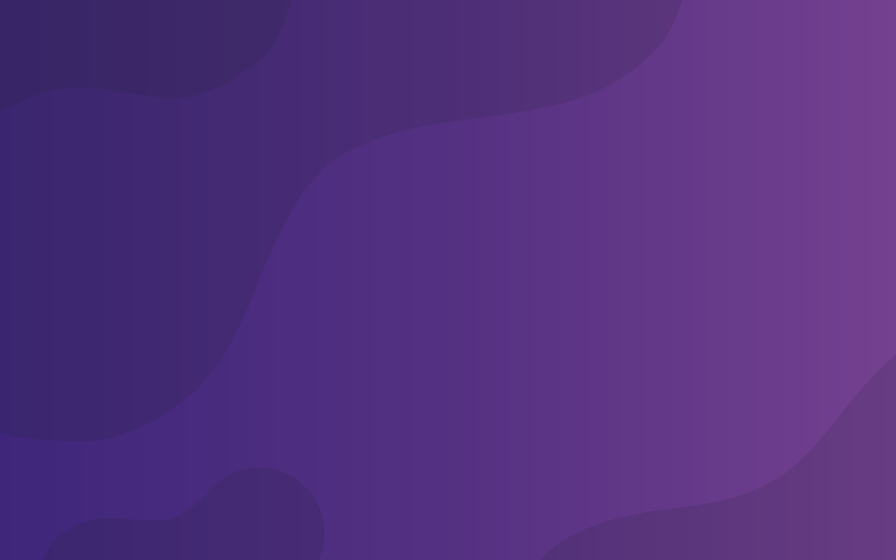
Write a WebGL 2 fragment shader that draws this background.

```glsl
#version 300 es
precision highp float;
// Violet horizontal gradient with translucent dark wavy layers in the corners.

uniform vec2 u_resolution;
out vec4 fragColor;

// Layout grid: the canvas spans 160 by 100 units.
const vec2 GRID = vec2(160.0, 100.0);

// Gradient stops from left to right, and the tint of the layers.
const vec3 INDIGO = vec3(0.245, 0.150, 0.480);
const vec3 VIOLET = vec3(0.330, 0.190, 0.510);
const vec3 ORCHID = vec3(0.455, 0.253, 0.563);
const vec3 SHADE = vec3(0.130, 0.130, 0.200);
const float SHADE_ALPHA = 0.15;

// Round end of the lower left layer.
const vec2 LOBE_CENTER = vec2(46.25, 4.8);
const float LOBE_RADIUS = 11.7;

// Wave knots: x, height, slope.
const int KNOTS = 8;
const vec3 SWEEP[KNOTS] = vec3[](
    vec3(0.0, 22.7, -0.25), vec3(14.6, 21.2, 0.0),
    vec3(31.2, 27.3, 0.7), vec3(45.4, 47.9, 2.6),
    vec3(60.4, 71.9, 0.6), vec3(91.7, 79.8, 0.17),
    vec3(114.6, 88.8, 0.85), vec3(121.9, 100.0, 3.0));
const vec3 CORNER[KNOTS] = vec3[](
    vec3(0.0, 80.0, 0.55), vec3(13.75, 84.4, 0.0),
    vec3(30.8, 82.5, 0.0), vec3(43.75, 87.3, 0.75),
    vec3(52.1, 100.0, 3.5), vec3(60.0, 130.0, 4.0),
    vec3(70.0, 170.0, 4.0), vec3(80.0, 210.0, 4.0));
const vec3 MOUND[KNOTS] = vec3[](
    vec3(7.7, 0.0, 2.5), vec3(12.5, 5.6, 0.6),
    vec3(19.8, 7.5, 0.0), vec3(29.2, 7.1, 0.1),
    vec3(38.5, 13.3, 1.0), vec3(46.25, 16.5, 0.0),
    vec3(50.0, 0.0, -10.0), vec3(52.0, -20.0, -10.0));
const vec3 SLOPE[KNOTS] = vec3[](
    vec3(96.5, 0.0, 1.1), vec3(105.2, 5.8, 0.4),
    vec3(122.9, 9.6, 0.13), vec3(138.5, 14.4, 0.6),
    vec3(149.0, 24.6, 1.28), vec3(160.0, 36.7, 0.8),
    vec3(170.0, 44.7, 0.8), vec3(180.0, 52.7, 0.8));

// Height and slope of the cubic Hermite arc between two knots.
vec2 hermite(vec3 a, vec3 b, float x) {
    float w = b.x - a.x;
    float t = (x - a.x) / w;
    float rise = b.y - a.y;
    float c2 = 3.0 * rise - w * (2.0 * a.z + b.z);
    float c3 = w * (a.z + b.z) - 2.0 * rise;
    float y = a.y + t * (w * a.z + t * (c2 + t * c3));
    return vec2(y, a.z + t * (2.0 * c2 + 3.0 * t * c3) / w);
}

// Approximate signed distance to a wave, positive above it.
float waveDistance(vec3 knots[KNOTS], vec2 p) {
    // Straight extension before the first knot.
    vec3 k = knots[0];
    vec2 curve = vec2(k.y + k.z * (p.x - k.x), k.z);
    for (int i = 0; i < KNOTS - 1; i++) {
        if (p.x >= knots[i].x && p.x < knots[i + 1].x)
            curve = hermite(knots[i], knots[i + 1], p.x);
    }
    // Straight extension after the last knot.
    k = knots[KNOTS - 1];
    if (p.x >= k.x) curve = vec2(k.y + k.z * (p.x - k.x), k.z);
    return (p.y - curve.x) / sqrt(1.0 + curve.y * curve.y);
}

// Lays the tint over the inside (negative side) of a smooth edge.
vec3 shadeLayer(vec3 color, float dist, float pixel) {
    float cover = clamp(0.5 - dist / pixel, 0.0, 1.0);
    return mix(color, SHADE, SHADE_ALPHA * cover);
}

void main() {
    vec2 uv = gl_FragCoord.xy / u_resolution;
    vec2 p = uv * GRID;
    float pixel = GRID.y / u_resolution.y;

    // Backdrop
    vec3 color = mix(INDIGO, VIOLET, clamp(uv.x * 2.0, 0.0, 1.0));
    color = mix(color, ORCHID, clamp(uv.x * 2.0 - 1.0, 0.0, 1.0));

    // Upper left layers
    color = shadeLayer(color, -waveDistance(SWEEP, p), pixel);
    color = shadeLayer(color, -waveDistance(CORNER, p), pixel);

    // Lower layers
    float lobe = length(p - LOBE_CENTER) - LOBE_RADIUS;
    color = shadeLayer(color, min(waveDistance(MOUND, p), lobe), pixel);
    color = shadeLayer(color, waveDistance(SLOPE, p), pixel);

    fragColor = vec4(color, 1.0);
}
```
